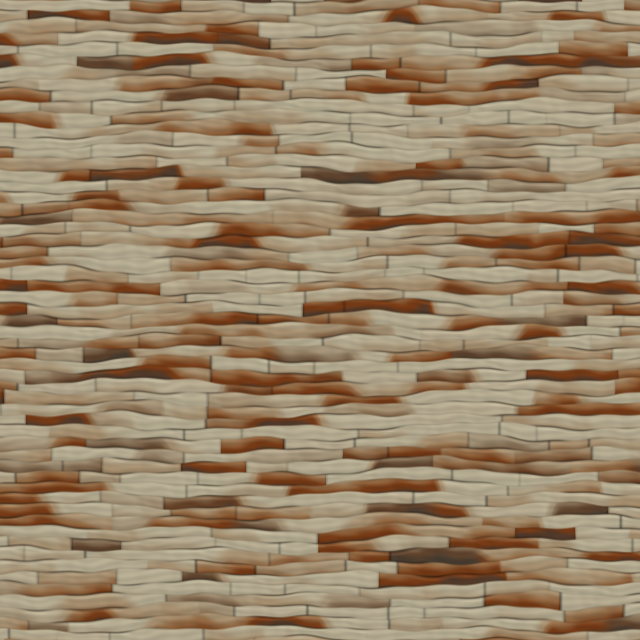
Reproduce this texture procedurally as a WebGL 1 fragment shader.

```glsl
precision highp float;
// Thin, wavy courses of pale and rust-brown strips with soft shading and dark seams.
uniform vec2 u_resolution;

#define ROWS 57.0        // courses over the canvas height
#define COLUMNS 10.0     // mean strips over the canvas width
#define WAVE 0.32        // waviness of course edges, in rows
#define JITTER 0.31      // scatter of strip ends, in strip lengths
#define EDGE_SOFT 0.11   // blur of course edges, in rows
#define SEAM_DARK 0.66   // strength of long seams
#define JOINT_DARK 0.62  // strength of end joints
#define PALE vec3(0.69, 0.655, 0.555)
#define TAN vec3(0.63, 0.54, 0.42)
#define BROWN vec3(0.55, 0.385, 0.24)
#define RUST vec3(0.45, 0.22, 0.08)
#define UMBER vec3(0.31, 0.22, 0.16)

float hash(vec2 p) {
  return fract(sin(dot(p, vec2(127.1, 311.7))) * 43758.545);
}

// Smooth irregular variation in -1..1 from layered sines.
float layered(float x, float seed) {
  float phase = hash(vec2(seed, 3.7)) * 6.283;
  return 0.5 * sin(x * 17.0 + phase)
       + 0.3 * sin(x * 37.0 + phase * 2.7 + seed)
       + 0.2 * sin(x * 83.0 + phase * 5.1);
}

// Height of the lower edge of a course, in rows.
float courseEdge(float row, float x) {
  return row + WAVE * layered(x, row);
}

vec3 ramp(float tone) {
  vec3 c = mix(PALE, TAN, smoothstep(0.28, 0.64, tone));
  c = mix(c, BROWN, smoothstep(0.64, 0.83, tone));
  c = mix(c, RUST, smoothstep(0.80, 0.97, tone));
  return mix(c, UMBER, smoothstep(0.98, 1.14, tone));
}

// x: darkness of a strip, y: its share of grey.
vec2 stripTraits(float column, float row) {
  vec2 id = vec2(column, row);
  return vec2(hash(id), smoothstep(0.62, 0.92, hash(id + 41.3)));
}

// Colour of one course, its neighbouring strips blended at their ends.
vec3 courseColor(float row, vec2 p) {
  float x = p.x * COLUMNS + hash(vec2(row, 9.1)) * 7.0;
  float column = floor(x + 0.5);
  vec2 jointId = vec2(column, row + 87.0);
  float d = x - column - JITTER * (2.0 * hash(jointId) - 1.0);
  float kind = hash(jointId + 19.7);
  float blur = mix(0.016, 0.19, smoothstep(0.42, 0.72, kind));
  vec2 traits = mix(stripTraits(column - 1.0, row), stripTraits(column, row),
                    smoothstep(-blur, blur, d));

  // Stains run along the strip and gather at its lower side;
  // courses alternate a little so dark strips do not clump.
  float v = p.y * ROWS - courseEdge(row, p.x);
  float stain = layered(p.x * 1.3 + v * 0.02, row + 71.0);
  float alternate = 2.0 * mod(row, 2.0) - 1.0;
  float tone = traits.x + 0.13 * stain + 0.24 * (0.45 - v) + 0.06 * alternate;
  vec3 c = ramp(tone);
  float luma = dot(c, vec3(0.3, 0.59, 0.11));
  c = mix(c, luma * vec3(1.08, 1.0, 0.84), 0.6 * traits.y);

  // Lengthwise grain, faint cross strokes and a light upper side.
  float strokes = sin(p.x * 190.0 + row * 2.3 + 4.0 * stain);
  c *= 1.0 + 0.035 * sin(v * 9.0 + 2.5 * stain + row) + 0.012 * strokes
     + 0.05 * (v - 0.5);

  float joint = exp(-d * d / 0.0006) * smoothstep(0.54, 0.26, kind);
  float fade = 0.3 + 0.7 * hash(jointId + 5.3);
  return mix(c, c * vec3(0.36, 0.37, 0.38), JOINT_DARK * joint * fade);
}

void main() {
  vec2 p = gl_FragCoord.xy / u_resolution;

  // Gentle bending shared by neighbouring courses.
  p.y += 0.003 * sin(p.x * 9.0 + 5.0 * sin(p.y * 6.0))
       + 0.002 * sin(p.x * 23.0 - p.y * 17.0);

  // Blend the two courses that meet at the nearest long seam.
  float row = floor(p.y * ROWS + 0.5);
  float d = p.y * ROWS - courseEdge(row, p.x);
  vec3 below = courseColor(row - 1.0, p);
  vec3 above = courseColor(row, p);
  vec3 color = mix(below, above, smoothstep(-EDGE_SOFT, EDGE_SOFT, d));

  // Broken dark seam, with a faint bright rim beneath it.
  float presence = smoothstep(-0.25, 0.65, layered(p.x * 1.2, row + 133.0));
  float seam = exp(-d * d / 0.009) * (0.15 + 0.85 * presence);
  float rim = exp(-(d + 0.26) * (d + 0.26) / 0.010);
  color += 0.045 * rim * presence;
  color = mix(color, color * vec3(0.45, 0.43, 0.41), SEAM_DARK * seam);

  gl_FragColor = vec4(clamp(color, 0.0, 1.0), 1.0);
}
```
